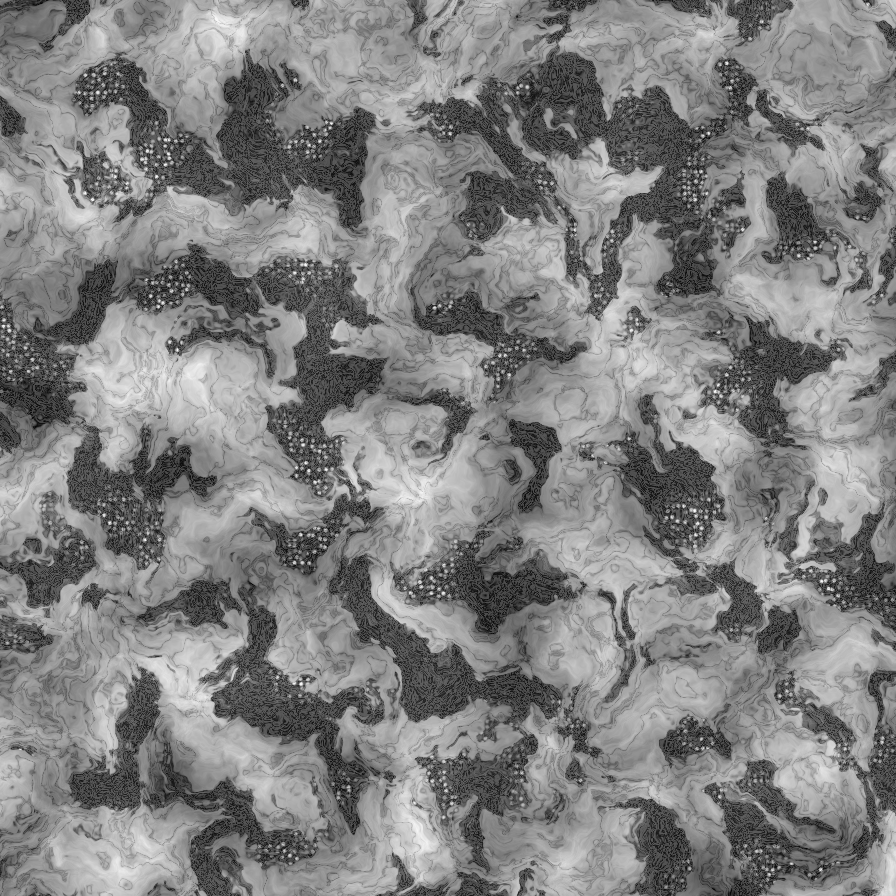
Reproduce this texture procedurally as a WebGL 1 fragment shader.

```glsl
precision highp float;
// Grey smoky marble: soft pale clouds broken by ragged dark patches.
// Domain-warped layered noise places the patches; contour threads and
// small cellular grains fill them, and thin veins wander over the clouds.
uniform vec2 u_resolution;

const float TAU = 6.2831853;
const float CLOUD_TONE = 0.63;
const float DARK_TONE = 0.09;

vec2 hash2(vec2 cell) {
  vec2 s = vec2(dot(cell, vec2(127.1, 311.7)), dot(cell, vec2(269.5, 183.3)));
  return fract(sin(s) * 43758.5453);
}

float cornerSlope(vec2 cell, vec2 offset) {
  float angle = TAU * hash2(cell).x;
  return dot(vec2(cos(angle), sin(angle)), offset);
}

// Gradient noise, about -0.7 to 0.7
float noise(vec2 p) {
  vec2 cell = floor(p);
  vec2 f = fract(p);
  vec2 blend = f * f * f * (f * (f * 6.0 - 15.0) + 10.0);
  vec2 e = vec2(1.0, 0.0);
  float low = mix(cornerSlope(cell, f), cornerSlope(cell + e.xy, f - e.xy), blend.x);
  float high = mix(cornerSlope(cell + e.yx, f - e.yx), cornerSlope(cell + e.xx, f - e.xx), blend.x);
  return mix(low, high, blend.y);
}

// Layered noise; a larger gain gives a rougher result
float layers(vec2 p, float gain) {
  float sum = 0.0;
  float weight = 1.0;
  for (int i = 0; i < 5; i++) {
    sum += weight * noise(p);
    p = mat2(1.6, 1.2, -1.2, 1.6) * p + 17.3;
    weight *= gain;
  }
  return sum;
}

// Round grains of random brightness, one per cell
float grains(vec2 p) {
  vec2 cell = floor(p);
  float brightest = 0.0;
  for (int y = -1; y <= 1; y++) {
    for (int x = -1; x <= 1; x++) {
      vec2 neighbour = cell + vec2(float(x), float(y));
      vec2 seed = hash2(neighbour);
      float d = length(neighbour + 0.2 + 0.6 * seed - p);
      float level = hash2(neighbour + 53.7).y;
      brightest = max(brightest, level * (1.0 - smoothstep(0.12, 0.5, d)));
    }
  }
  return brightest;
}

float veinLine(float field, float sharpness) {
  return exp(-abs(field) * sharpness);
}

void main() {
  vec2 uv = gl_FragCoord.xy / min(u_resolution.x, u_resolution.y);

  // Warped field that separates clouds from dark patches
  vec2 warp = vec2(layers(uv * 7.0 + 3.1, 0.5), layers(uv * 7.0 + 41.9, 0.5));
  vec2 p = uv * 10.0 + 0.8 * warp;
  float field = layers(p, 0.6);
  float darkPatch = 1.0 - smoothstep(-0.27, -0.08, field);

  // Clouds: soft light and shade, fine mottling, thin curling veins
  float shade = noise(uv * 9.0 + 0.3 * warp + 71.3);
  float mottle = layers(uv * 38.0 + 2.5 * warp, 0.65);
  float vein = veinLine(layers(p * 1.7 + 1.2 * warp + 23.7, 0.55), 13.0);
  float cloud = CLOUD_TONE + 0.4 * shade + 0.11 * mottle - 0.2 * vein;
  cloud += 0.1 * smoothstep(0.0, 0.6, field);

  // Dark patches: tangled contour threads and patchy bright grains
  float tangle = layers(uv * 48.0 + 3.0 * warp + 9.4, 0.65);
  float thread = abs(sin(field * 18.0 + tangle * 8.0));
  float grainZone = smoothstep(-0.05, 0.3, noise(uv * 13.0 + 87.1));
  float grain = grains(uv * 150.0) * grainZone;
  float dark = DARK_TONE + 0.26 * thread + 0.12 * shade + 0.65 * grain;

  // Black ragged rim where cloud meets patch
  float rim = veinLine(field + 0.15 + 0.05 * tangle, 28.0);
  float tone = mix(cloud, dark, darkPatch) - 0.2 * rim * (1.0 - grain);
  gl_FragColor = vec4(vec3(clamp(tone, 0.03, 0.97)), 1.0);
}
```
